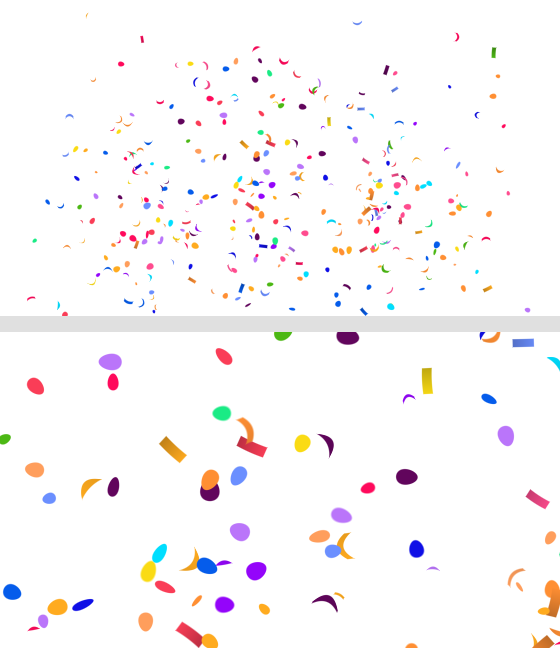
Top: the whole. Bottom: its middle third, enlarged.
Reproduce this pattern procedurally as a Shadertoy shader.

```glsl
// Draws bright paper confetti (ovals, curled ribbons and strips) falling on white.

const int   PIECES       = 325;
const float OVAL_SHARE   = 0.58;   // the rest are ribbons
const float STRIP_SHARE  = 0.18;   // part of the ribbons that stay flat
const vec2  OVAL_RADII   = vec2(0.0105, 0.0122);
const vec2  RIBBON_HALF  = vec2(0.0175, 0.0046);
const vec2  STRIP_HALF   = vec2(0.0165, 0.0062);
const float SMALLEST     = 0.28;   // scale of the smallest piece
const float SETTLE       = 1.5;    // higher gathers pieces near the bottom
const float MAX_BLUR     = 0.0014;
const float REACH        = 0.03;   // no piece extends further from its centre
const float TAU          = 6.2831853;
const vec3  BACKGROUND   = vec3(1.0);

// Most frequent colours first.
const int COLOURS = 16;
const vec3 PALETTE[COLOURS] = vec3[COLOURS](
    vec3(1.00, 0.56, 0.20), vec3(1.00, 0.04, 0.36), vec3(1.00, 0.67, 0.12),
    vec3(0.98, 0.24, 0.34), vec3(0.73, 0.46, 0.98), vec3(0.02, 0.36, 0.92),
    vec3(1.00, 0.62, 0.36), vec3(0.10, 0.92, 0.52), vec3(0.58, 0.02, 0.98),
    vec3(1.00, 0.30, 0.56), vec3(0.06, 0.06, 0.90), vec3(0.00, 0.87, 1.00),
    vec3(0.98, 0.86, 0.08), vec3(0.42, 0.56, 1.00), vec3(0.30, 0.72, 0.08),
    vec3(0.38, 0.02, 0.36));

// Three random values in 0..1 from a piece number and a stream number.
vec3 hash3(int piece, int stream) {
    uvec3 v = uvec3(uint(piece), uint(stream), 17u) * 1664525u + 1013904223u;
    v.x += v.y * v.z; v.y += v.z * v.x; v.z += v.x * v.y;
    v ^= v >> 16u;
    v.x += v.y * v.z; v.y += v.z * v.x; v.z += v.x * v.y;
    return vec3(v >> 8u) / 16777216.0;
}

mat2 rotation(float angle) {
    float c = cos(angle), s = sin(angle);
    return mat2(c, s, -s, c);
}

// Approximate distance to an oval that is narrower at one end.
float eggDistance(vec2 p, vec2 radii) {
    p.x *= 1.0 + 0.16 * clamp(p.y / radii.y, -1.0, 1.0);
    float k = length(p / radii);
    float gradient = length(p / (radii * radii));
    return k * (k - 1.0) / max(gradient, 0.001);
}

// Distance to a strip curled into an arc; taper 1 turns it into a crescent.
float ribbonDistance(vec2 p, vec2 halfSize, float curl, float taper) {
    float t = p.x / halfSize.x;
    float slope = 2.0 * curl * t;
    float thickness = halfSize.y * (1.0 - taper * min(t * t, 1.0));
    float across = abs(p.y - curl * halfSize.x * (t * t - 0.4));
    across = (across - thickness) / sqrt(1.0 + 0.6 * slope * slope);
    return max(abs(p.x) - halfSize.x, across);
}

// Centre of a piece: wide spread in x, denser toward the lower half.
vec2 pieceCentre(int piece, float aspect) {
    vec3 a = hash3(piece, 1);
    vec3 b = hash3(piece, 2);
    float x = 0.02 + 0.97 * mix(a.x, b.x, 0.27);
    float y = 1.02 * pow(0.5 * (a.y + b.y), SETTLE);
    return vec2(x * aspect, y);
}

void mainImage(out vec4 fragColor, in vec2 fragCoord) {
    vec2 uv = fragCoord / iResolution.y;
    float aspect = iResolution.x / iResolution.y;
    float pixel = 1.0 / iResolution.y;
    vec3 colour = BACKGROUND;

    for (int i = 0; i < PIECES; i++) {
        vec2 p = uv - pieceCentre(i, aspect);
        if (dot(p, p) > REACH * REACH) continue;

        vec3 kind = hash3(i, 3);    // shape, sub-shape, colour
        vec3 pose = hash3(i, 4);    // angle, scale, tilt
        vec3 look = hash3(i, 5);    // curl, taper, blur
        float scale = mix(SMALLEST, 1.0, sqrt(pose.y));
        p = rotation(TAU * pose.x) * p;

        float d;
        float shade = 1.0;
        if (kind.x < OVAL_SHARE) {
            // Tilted ovals look narrower.
            float tilt = mix(0.3, 1.0, pow(pose.z, 0.4));
            d = eggDistance(p, OVAL_RADII * scale * vec2(tilt, 1.0));
        } else if (kind.y < STRIP_SHARE) {
            scale = max(scale, 0.65);
            d = ribbonDistance(p, STRIP_HALF * scale, 0.06 * look.x, 0.0);
            shade = 0.87 + 0.13 * p.x / STRIP_HALF.x;
        } else {
            vec2 halfSize = RIBBON_HALF * scale * vec2(0.85, mix(0.5, 1.0, pose.z));
            float taper = smoothstep(0.25, 0.65, look.y);
            d = ribbonDistance(p, halfSize, mix(0.2, 0.75, look.x), taper);
            shade = 0.95 + 0.05 * p.x / RIBBON_HALF.x;
        }

        // Skewed choice favours the start of the palette.
        int index = int(pow(kind.z, 1.35) * float(COLOURS));
        float softness = max(0.75 * pixel, MAX_BLUR * look.z * look.z);
        float coverage = 1.0 - smoothstep(-softness, softness, d);
        colour = mix(colour, PALETTE[min(index, COLOURS - 1)] * shade, coverage);
    }

    fragColor = vec4(colour, 1.0);
}
```
